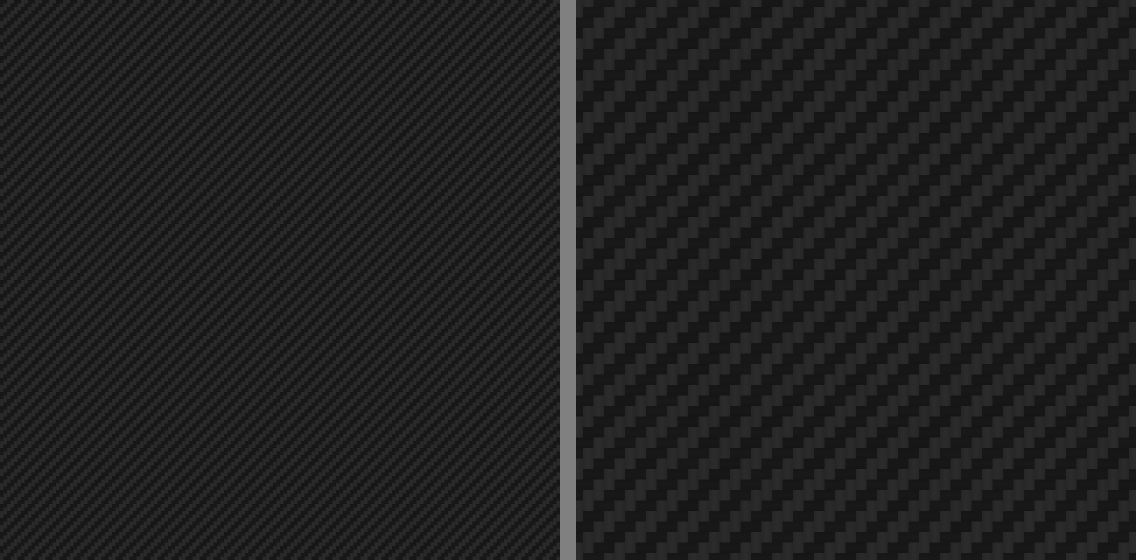
Left: the whole. Right: its middle third, enlarged.
A Shadertoy shader for this texture:

```glsl
const float REPEATS = 40.0;       // twill repeats across and down
const float TOWS = 4.0;           // tows in one repeat
const int SAMPLES = 4;            // samples per pixel side
const vec3 WARP_COLOR = vec3(0.160);
const vec3 WEFT_COLOR = vec3(0.090);

float hash(vec2 p) {
    vec3 q = fract(p.xyx * 0.1031);
    q += dot(q, q.yzx + 33.33);
    return fract((q.x + q.y) * q.z);
}

// Rounded shading across a tow, averaging close to zero
float towShade(float across, float depth) {
    return -depth * cos(6.2832 * across);
}

// Two-over, two-under twill climbing to the right
vec3 twill(vec2 uv, float repeats, float tows) {
    float count = repeats * tows;
    vec2 grid = uv * count;
    vec2 cell = mod(floor(grid), count);
    vec2 local = fract(grid);

    float lift = mod(cell.y - cell.x, tows);
    bool warpOnTop = lift < 0.5 * tows;

    // Every float has one wrapped identity along its tow
    vec2 warpId = vec2(cell.x, mod(cell.y - lift, count));
    vec2 weftId = vec2(mod(cell.x + lift - 0.5 * tows, count), cell.y);
    vec2 id = warpOnTop ? warpId : weftId + count;

    vec3 base = warpOnTop ? WARP_COLOR : WEFT_COLOR;
    float shade = warpOnTop ? towShade(local.x, 0.008) : towShade(local.y, 0.004);
    float variation = (hash(id) - 0.5) * 0.006;
    return base + shade + variation;
}

void mainImage(out vec4 fragColor, in vec2 fragCoord) {
    // Average samples over the pixel for smooth tow edges
    vec3 color = vec3(0.0);
    for (int y = 0; y < SAMPLES; y++) {
        for (int x = 0; x < SAMPLES; x++) {
            vec2 offset = (vec2(x, y) + 0.5) / float(SAMPLES) - 0.5;
            vec2 uv = fract((fragCoord + offset) / iResolution.xy);
            color += twill(uv, REPEATS, TOWS);
        }
    }
    fragColor = vec4(color / float(SAMPLES * SAMPLES), 1.0);
}
```
